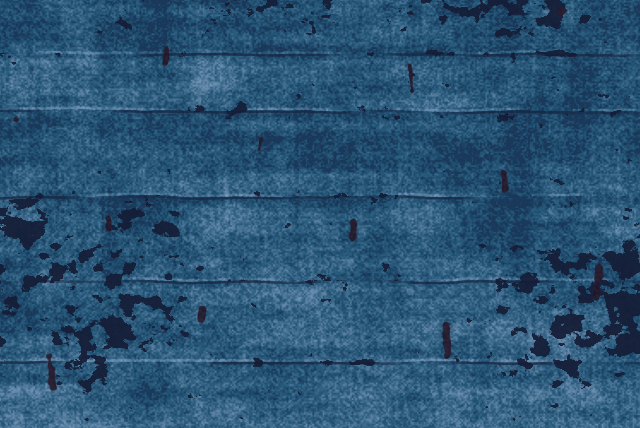
Write a Shadertoy shader that draws this texture.

```glsl
// Blue weathered concrete wall: six cast boards, broken seams, dark chips and rust stains.
#define SEED 3.7
#define GRAIN 2.5
#define MOTTLE 3.8
#define STREAK 2.8
#define SEAM_WIDTH 0.0045
#define SEAM_WOBBLE 0.010
#define CHIP_LEVEL 0.79
#define CHIP_SPREAD 0.23
#define STAIN_COUNT 12
#define STAIN_WIDTH 0.0075

const vec3 INK   = vec3(0.08, 0.11, 0.21);
const vec3 DEEP  = vec3(0.10, 0.22, 0.35);
const vec3 SLATE = vec3(0.12, 0.30, 0.43);
const vec3 STEEL = vec3(0.17, 0.36, 0.49);
const vec3 MIST  = vec3(0.26, 0.43, 0.56);
const vec3 PALE  = vec3(0.36, 0.51, 0.64);
const vec3 LIME  = vec3(0.48, 0.61, 0.74);
const vec3 RUST  = vec3(0.15, 0.10, 0.17);

// Heights of the joints between boards, bottom to top
const float SEAMS[5] = float[5](0.154, 0.344, 0.541, 0.742, 0.875);

float hash(vec2 p) {
    return fract(sin(dot(p, vec2(127.1, 311.7)) + SEED) * 43758.5453);
}

float valueNoise(vec2 p) {
    vec2 i = floor(p), f = fract(p);
    f = f * f * (3.0 - 2.0 * f);
    return mix(mix(hash(i), hash(i + vec2(1, 0)), f.x),
               mix(hash(i + vec2(0, 1)), hash(i + vec2(1, 1)), f.x), f.y);
}

float fbm(vec2 p) {
    float sum = 0.0, amp = 0.516;
    for (int i = 0; i < 5; i++) {
        sum += amp * valueNoise(p);
        p = mat2(1.6, 1.2, -1.2, 1.6) * p + 17.3;
        amp *= 0.5;
    }
    return sum;
}

// Stretched noise keeps its axis, unlike fbm
float streaks(vec2 p) {
    return 0.55 * valueNoise(p) + 0.3 * valueNoise(p * 2.1 + 5.0) + 0.15 * valueNoise(p * 4.3 + 9.0);
}

// Blue ramp, evenly spaced steps
vec3 ramp(float t) {
    vec3 c = mix(DEEP, SLATE, clamp(t, 0.0, 1.0));
    c = mix(c, STEEL, clamp(t - 1.0, 0.0, 1.0));
    c = mix(c, MIST, clamp(t - 2.0, 0.0, 1.0));
    c = mix(c, PALE, clamp(t - 3.0, 0.0, 1.0));
    return mix(c, LIME, clamp((t - 4.0) * 0.6, 0.0, 1.0));
}

// Coverage of the scattered upright rust stains
float rustStains(vec2 p, float aspect) {
    float cover = 0.0;
    float ragged = (fbm(p * 45.0) - 0.5) * 0.016;
    for (int i = 0; i < STAIN_COUNT; i++) {
        float k = float(i);
        vec2 centre = vec2(aspect * fract(k * 0.618 + 0.08),
                           0.1 + 0.9 * (k + hash(vec2(k, 2.0))) / float(STAIN_COUNT));
        float size = hash(vec2(k, 5.0));
        float tilt = (hash(vec2(k, 8.0)) - 0.5) * (size < 0.25 ? 2.4 : 0.3);
        vec2 q = mat2(cos(tilt), sin(tilt), -sin(tilt), cos(tilt)) * (p - centre);
        q.y -= clamp(q.y, -0.037 * size, 0.037 * size);
        float d = length(q) - STAIN_WIDTH * mix(0.6, 1.1, hash(vec2(k, 11.0))) + ragged;
        cover = max(cover, 1.0 - smoothstep(-0.002, 0.002, d));
    }
    return cover;
}

void mainImage(out vec4 fragColor, in vec2 fragCoord) {
    vec2 p = fragCoord / iResolution.y;
    float aspect = iResolution.x / iResolution.y;
    float side = abs(p.x / aspect - 0.5) * 2.0;

    // Concrete body: grain, mottling, board streaks and drips
    float tone = 2.05 + 0.9 * (0.5 - p.y) - 0.35 * side * side;
    tone += GRAIN * (valueNoise(p * 250.0) - 0.5) + 0.6 * GRAIN * (valueNoise(p * 137.0 + 31.0) - 0.5);
    tone += MOTTLE * (fbm(p * 6.0) - 0.5) + 1.6 * (fbm(p * 26.0 + 7.0) - 0.5);
    tone += STREAK * (streaks(p * vec2(3.0, 34.0)) - 0.5);
    tone += 1.3 * (streaks(p * vec2(32.0, 5.0) + 40.0) - 0.5);

    // Seams: broken dark joint, soft shadow below, lime edge above
    float board = 0.0, joint = 0.0, nearSeam = 0.0;
    for (int i = 0; i < 5; i++) {
        float k = float(i);
        float wobble = SEAM_WOBBLE * (fbm(vec2(p.x * 9.0, k * 13.0)) - 0.5);
        float d = p.y - SEAMS[i] - wobble;
        float gap = smoothstep(0.36, 0.62, fbm(vec2(p.x * 5.0, k * 7.0 + 3.0)));
        float edge = smoothstep(0.35, 0.65, fbm(vec2(p.x * 7.0, k * 5.0 + 60.0)));
        board += step(0.0, d);
        joint = max(joint, gap * (1.0 - smoothstep(0.3, 1.0, abs(d + 0.003) / SEAM_WIDTH)));
        tone += 1.9 * edge * (1.0 - smoothstep(0.2, 1.2, abs(d - 0.003) / SEAM_WIDTH));
        tone -= 0.6 * step(d, 0.0) * exp(d / 0.02);
        nearSeam = max(nearSeam, exp(-abs(d) / 0.012));
    }
    tone += 0.5 * (hash(vec2(board, 21.0)) - 0.5);
    vec3 color = ramp(tone);
    color = mix(color, mix(INK, DEEP, 0.35), 0.75 * joint);

    // Flaked chips gather at the top, along seams and low on both sides
    float topBand = smoothstep(0.86, 1.0, p.y) * smoothstep(1.0, 0.6, side);
    float flanks = smoothstep(0.25, 0.65, side) * smoothstep(0.04, 0.2, p.y) * smoothstep(0.6, 0.45, p.y);
    float cover = max(topBand, max(0.85 * flanks, 0.6 * nearSeam));
    cover *= 0.35 + 1.3 * smoothstep(0.3, 0.7, fbm(p * 4.0 + 90.0));
    float flake = fbm(p * vec2(30.0, 40.0) + 50.0);
    float chip = smoothstep(0.0, 0.03, flake - CHIP_LEVEL + CHIP_SPREAD * cover);
    color = mix(color, INK, 0.92 * chip);

    // Rust stains with a trace of grain
    vec3 rust = RUST + 0.05 * (valueNoise(p * 190.0) - 0.5);
    color = mix(color, rust, 0.93 * rustStains(p, aspect));

    fragColor = vec4(color, 1.0);
}
```
